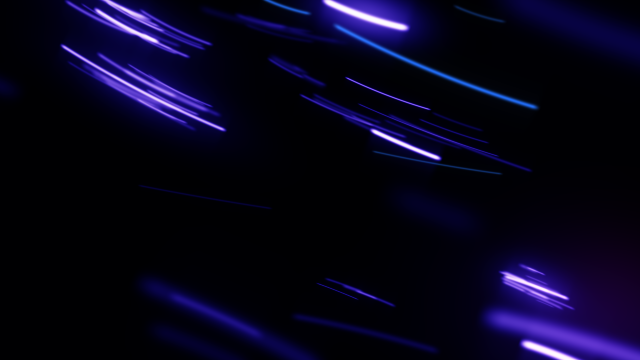
Write a Shadertoy shader that draws this background.

```glsl
vec3 hash3(float n) {
    return fract(sin(n * vec3(12.99, 78.23, 37.72)) * 437.58);
}

// Soft arc from a to b: Gaussian core, faint halo and faded tips
float streak(vec2 p, vec2 a, vec2 b, float width, float energy) {
    float len = length(b - a);
    vec2 axis = (b - a) / len;
    vec2 q = p - a;
    float along = dot(q, axis);
    float t = along / len;
    float sag = len * 0.22 * ((a.y + b.y) * 0.5 - 0.35) * t * (1.0 - t);
    float across = abs(dot(q, vec2(-axis.y, axis.x)) + sag);
    float fade = min(len * 0.5, width * 3.0 + 0.008);
    float tips = smoothstep(0.0, fade, along) * smoothstep(0.0, fade, len - along);
    float core = exp(-across * across / (width * width));
    float halo = 0.05 * exp(-across / (width * 5.0));
    return energy * tips * (core + halo);
}

// Group of nearly parallel streaks scattered in a tilted box
float burst(vec2 p, vec2 center, vec2 size, float angle, float width,
            float energy, int count, float seed) {
    float sum = 0.0;
    for (int i = 0; i < count; i++) {
        vec3 r = hash3(seed + float(i) * 1.37);
        vec3 s = hash3(seed + float(i) * 2.11 + 40.0);
        float tilt = angle + (s.x - 0.5) * 0.06;
        vec2 axis = vec2(cos(tilt), sin(tilt));
        vec2 offset = (r.xy - 0.5) * size * vec2(0.55, 1.0);
        vec2 mid = center + axis * offset.x + vec2(-axis.y, axis.x) * offset.y;
        vec2 reach = axis * size.x * mix(0.12, 0.36, r.z);
        float strength = energy * mix(0.25, 1.0, s.y * s.y);
        sum += streak(p, mid - reach, mid + reach, width * mix(0.7, 2.0, s.z), strength);
    }
    return sum;
}

// Tilted elliptical glow
float glow(vec2 p, vec2 center, vec2 size, float angle, float energy) {
    vec2 axis = vec2(cos(angle), sin(angle));
    vec2 q = p - center;
    q = vec2(dot(q, axis), dot(q, vec2(-axis.y, axis.x))) / size;
    return energy * exp(-dot(q, q));
}

// Deep blue through violet to white as energy rises
vec3 violetLight(float e) {
    return 1.0 - exp(-vec3(0.2 * pow(e, 1.6), 0.11 * pow(e, 1.8), e));
}

void mainImage(out vec4 fragColor, in vec2 fragCoord) {
    vec2 p = fragCoord / iResolution.y;
    float e = 0.006;

    // Ambient glows
    e += glow(p, vec2(0.36, 0.94), vec2(0.23, 0.08), -0.45, 0.22);
    e += glow(p, vec2(0.41, 0.75), vec2(0.23, 0.08), -0.48, 0.32);
    e += glow(p, vec2(1.02, 0.96), vec2(0.13, 0.06), -0.25, 1.2);
    e += glow(p, vec2(1.49, 0.20), vec2(0.10, 0.06), -0.42, 0.5);
    e += glow(p, vec2(1.62, 0.08), vec2(0.33, 0.22), -0.30, 0.17);

    // Broad blurred bands
    e += streak(p, vec2(1.33, 1.06), vec2(1.95, 0.82), 0.050, 0.28);
    e += streak(p, vec2(0.36, 0.23), vec2(0.92, -0.04), 0.026, 0.33);
    e += streak(p, vec2(0.46, 0.185), vec2(0.74, 0.06), 0.011, 0.35);
    e += streak(p, vec2(0.39, 0.10), vec2(0.72, -0.04), 0.024, 0.17);
    e += streak(p, vec2(1.04, 0.48), vec2(1.38, 0.35), 0.040, 0.14);
    e += streak(p, vec2(-0.14, 0.83), vec2(0.08, 0.73), 0.025, 0.18);
    e += streak(p, vec2(0.80, 0.125), vec2(1.23, 0.02), 0.009, 0.28);
    e += streak(p, vec2(1.32, 0.13), vec2(1.95, -0.06), 0.026, 1.2);

    // Violet bursts
    e += burst(p, vec2(0.38, 0.945), vec2(0.42, 0.08), -0.46, 0.0032, 2.0, 14, 3.0);
    e += burst(p, vec2(0.41, 0.755), vec2(0.46, 0.10), -0.48, 0.0032, 1.5, 16, 7.0);
    e += burst(p, vec2(0.84, 0.795), vec2(0.22, 0.02), -0.47, 0.0045, 0.7, 5, 11.0);
    e += burst(p, vec2(1.00, 0.67), vec2(0.35, 0.03), -0.40, 0.0030, 1.1, 5, 15.0);
    e += burst(p, vec2(1.485, 0.205), vec2(0.22, 0.09), -0.40, 0.0028, 1.8, 13, 19.0);
    e += burst(p, vec2(0.77, 0.925), vec2(0.46, 0.03), -0.24, 0.0050, 0.45, 6, 23.0);

    // Fine stray lines
    e += burst(p, vec2(1.16, 0.62), vec2(0.62, 0.16), -0.36, 0.0022, 0.9, 5, 27.0);
    e += burst(p, vec2(0.98, 0.14), vec2(0.24, 0.13), -0.36, 0.0020, 2.2, 4, 31.0);
    e += streak(p, vec2(0.956, 0.787), vec2(1.20, 0.694), 0.0020, 2.2);
    e += streak(p, vec2(0.38, 0.486), vec2(0.76, 0.420), 0.0025, 0.22);

    // White-hot trails
    e += streak(p, vec2(0.89, 1.005), vec2(1.142, 0.919), 0.0075, 6.5);
    e += streak(p, vec2(1.025, 0.642), vec2(1.23, 0.556), 0.0050, 6.0);
    e += streak(p, vec2(1.44, 0.051), vec2(1.66, -0.035), 0.0090, 6.5);
    e += streak(p, vec2(0.258, 0.979), vec2(0.446, 0.881), 0.0048, 4.5);
    e += streak(p, vec2(0.165, 0.878), vec2(0.632, 0.635), 0.0040, 3.2);
    e += streak(p, vec2(1.395, 0.235), vec2(1.585, 0.167), 0.0040, 4.0);

    // Azure trails
    float azure = streak(p, vec2(0.92, 0.935), vec2(1.503, 0.697), 0.0060, 1.2);
    azure += streak(p, vec2(0.72, 1.01), vec2(0.87, 0.960), 0.0045, 1.0);
    azure += streak(p, vec2(1.255, 0.987), vec2(1.41, 0.938), 0.0040, 0.4);
    azure += streak(p, vec2(1.03, 0.581), vec2(1.40, 0.516), 0.0026, 0.5);

    vec3 color = violetLight(e);
    color += (1.0 - color) * azure * vec3(0.10, 0.33, 0.75);
    color += vec3(0.08, 0.0, 0.05) * glow(p, vec2(1.70, 0.15), vec2(0.25, 0.20), 0.0, 1.0);
    fragColor = vec4(clamp(color, 0.0, 1.0), 1.0);
}
```
